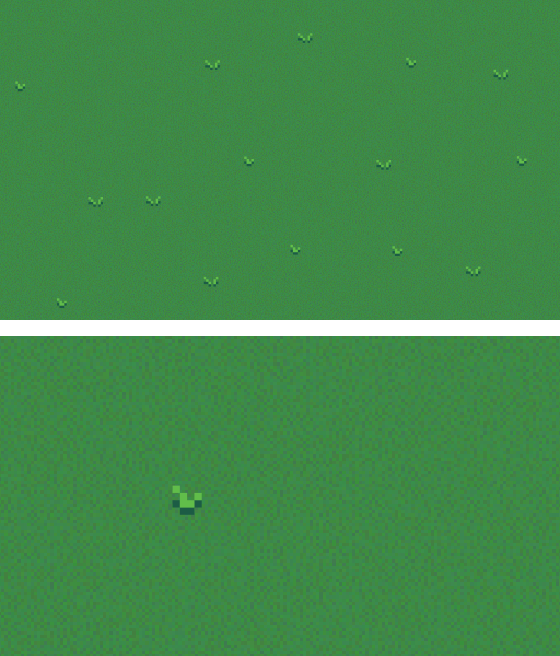
Top: the whole. Bottom: its middle third, enlarged.
A WebGL 1 fragment shader for this texture:

```glsl
precision highp float;
// A flat lawn of fine dithered greens, scattered with small blocky grass tufts.
// The dither ranks high-passed hash noise into a six-colour ramp; tufts sit on
// a jittered grid and are assembled from antialiased square blocks.
uniform vec2 u_resolution;

#define GRAINS 512.0            // dither grains across the width
#define GRAIN_JITTER 0.022      // extra colour spread per grain
#define BLOCK 0.00434           // side of one tuft block, in canvas widths
#define TUFT_GRID vec2(0.2, 0.19)
#define TUFT_CHANCE 0.88
#define SMALL_SHARE 0.32
#define BLADE_COLOR vec3(0.38, 0.74, 0.29)
#define SHADE_COLOR vec3(0.11, 0.36, 0.27)

float hash(vec2 p) {
  vec3 q = fract(vec3(p.xyx) * 0.1031);
  q += dot(q, q.yzx + 33.33);
  return fract((q.x + q.y) * q.z);
}

// High-passed noise, a little streaked vertically, flattened to 0..1
float ditherRank(vec2 g) {
  float sides = hash(g + vec2(1.0, 0.0)) + hash(g - vec2(1.0, 0.0));
  float ends = hash(g + vec2(0.0, 1.0)) + hash(g - vec2(0.0, 1.0));
  float v = hash(g) - 0.35 * sides - 0.15 * ends;
  return 1.0 / (1.0 + exp(-5.19 * v));
}

// Ramp from dull to vivid green, each step as wide as its share
vec3 lawnColor(float rank) {
  vec3 c = vec3(0.25, 0.49, 0.31);
  c = mix(c, vec3(0.26, 0.51, 0.26), step(0.11, rank));
  c = mix(c, vec3(0.24, 0.53, 0.31), step(0.23, rank));
  c = mix(c, vec3(0.23, 0.55, 0.29), step(0.45, rank));
  c = mix(c, vec3(0.25, 0.55, 0.25), step(0.69, rank));
  return mix(c, vec3(0.23, 0.57, 0.24), step(0.89, rank));
}

vec3 lawn(vec2 uv) {
  vec2 g = floor(uv * GRAINS) + 7.0;
  vec3 jitter = vec3(hash(g + 611.0), hash(g + 1223.0), hash(g + 1877.0)) - 0.5;
  return lawnColor(ditherRank(g)) + GRAIN_JITTER * jitter;
}

// Pixel coverage of a row of blocks; q is in blocks, with y running down
float blocks(vec2 q, float col, float row, float count) {
  float sharp = u_resolution.x * BLOCK;
  vec2 a = vec2(col, row);
  vec2 enter = clamp((q - a) * sharp + 0.5, 0.0, 1.0);
  vec2 leave = clamp((q - a - vec2(count, 1.0)) * sharp + 0.5, 0.0, 1.0);
  vec2 cover = enter - leave;
  return cover.x * cover.y;
}

// Each tuft returns x: lit blades, y: shade at the foot
vec2 wideTuft(vec2 q) {
  float lit = blocks(q, 0.0, 0.0, 1.0) + blocks(q, 5.0, 0.0, 1.0)
            + blocks(q, 1.0, 1.0, 1.0) + blocks(q, 4.0, 1.0, 1.0)
            + blocks(q, 2.0, 2.0, 1.0) + blocks(q, 4.0, 2.0, 1.0);
  float shade = blocks(q, 0.0, 2.0, 2.0) + blocks(q, 5.0, 2.0, 1.0)
              + blocks(q, 2.0, 3.0, 1.0) + blocks(q, 4.0, 3.0, 1.0);
  return vec2(lit, shade);
}

vec2 smallTuft(vec2 q) {
  float lit = blocks(q, 0.0, 0.0, 1.0) + blocks(q, 1.0, 1.0, 1.0)
            + blocks(q, 3.0, 1.0, 1.0) + blocks(q, 1.0, 2.0, 2.0);
  float shade = blocks(q, 0.0, 2.0, 1.0) + blocks(q, 3.0, 2.0, 1.0)
              + blocks(q, 1.0, 3.0, 2.0);
  return vec2(lit, shade);
}

// One tuft at most per grid cell, kept clear of the cell's borders
vec2 tufts(vec2 uv) {
  vec2 cell = floor(uv / TUFT_GRID);
  vec2 seed = cell * 17.0 + 41.0;
  vec2 place = 0.12 + 0.74 * vec2(hash(seed + 3.0), hash(seed + 8.0));
  vec2 q = (uv - (cell + place) * TUFT_GRID) / BLOCK;
  q.y = -q.y;
  vec2 tuft = hash(seed + 21.0) < SMALL_SHARE ? smallTuft(q) : wideTuft(q);
  return tuft * step(hash(seed + 34.0), TUFT_CHANCE);
}

void main() {
  vec2 uv = gl_FragCoord.xy / u_resolution.x;
  vec2 tuft = clamp(tufts(uv), 0.0, 1.0);
  vec3 color = lawn(uv);
  color = mix(color, SHADE_COLOR, tuft.y);
  color = mix(color, BLADE_COLOR, tuft.x);
  gl_FragColor = vec4(color, 1.0);
}
```
